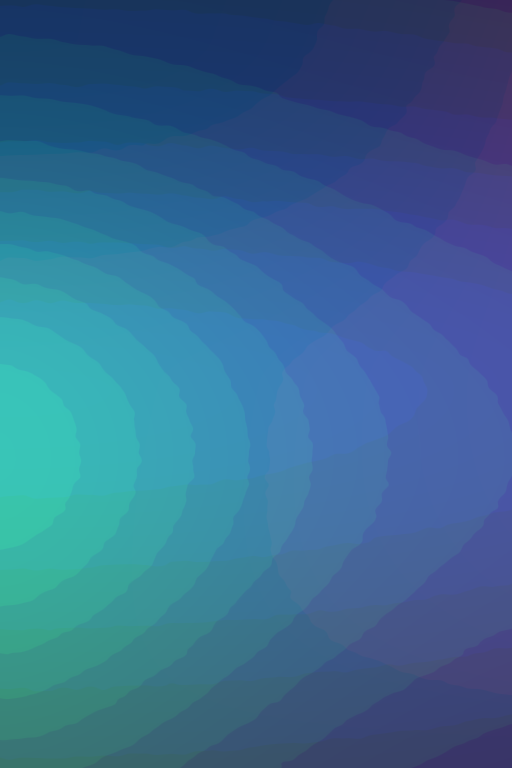
A Shadertoy shader for this background:

```glsl
// A teal glow at the left edge fades through blue into violet corners.
// Each channel is a smooth bell-shaped field, then cut into soft steps,
// so that their contours overlap as ragged rings and faint bands.

const float GLOW_Y = 0.401;        // height of the green glow centre
const float GREEN_PEAK = 0.784;
const float GREEN_FLOOR_X = 0.314;
const float GREEN_FLOOR_Y = 0.157;
const float UPPER_BASE = 0.15;     // green left in the far upper area
const float BLUE_Y = 0.492;        // height of the brightest blue
const float BLUE_FLOOR = 0.314;
const float BLUE_GAIN = 0.416;
const float STEP_SIZE = 0.0627;    // tone distance between two bands
const vec3 STEP_PHASE = vec3(0.0, 0.047, 0.0);
const vec3 STEP_STRENGTH = vec3(0.65, 0.8, 0.6);
const vec2 ROUGHNESS = vec2(0.011, 0.006);
const vec2 ROUGH_SCALE = vec2(38.0, 95.0);

float hash(vec2 p) {
    return fract(sin(dot(p, vec2(127.1, 311.7))) * 43758.5453);
}

float valueNoise(vec2 p) {
    vec2 cell = floor(p);
    vec2 f = fract(p);
    f = f * f * (3.0 - 2.0 * f);
    float low = mix(hash(cell), hash(cell + vec2(1.0, 0.0)), f.x);
    float high = mix(hash(cell + vec2(0.0, 1.0)), hash(cell + vec2(1.0)), f.x);
    return mix(low, high, f.y);
}

// Bell curve: 1 at the centre, falling with the given width and power
float bell(float d, float width, float power) {
    return exp(-pow(abs(d) / width, power));
}

// Violet tint: rises towards the right, most sharply near the top
float redField(vec2 uv) {
    float left = mix(0.088, 0.23, smoothstep(0.05, 0.5, 1.0 - uv.y));
    float right = 0.225 + 0.3 * uv.y * (1.0 - uv.y);
    float reach = pow(clamp(uv.x, 0.0, 1.0), mix(1.0, 3.0, clamp(uv.y, 0.0, 1.0)));
    return mix(left, right, reach);
}

// Rings: product of a horizontal and a vertical profile
float greenField(vec2 uv) {
    float dy = uv.y - GLOW_Y;
    bool above = dy > 0.0;
    float across = mix(GREEN_FLOOR_X, GREEN_PEAK, bell(uv.x, 0.606, 1.66));
    float vertical = above ? bell(dy, 0.395, 2.19) : bell(dy, 0.465, 1.853);
    float along = mix(GREEN_FLOOR_Y, GREEN_PEAK, vertical);
    float base = above ? UPPER_BASE : 0.0;
    return base + (across - base) * (along - base) / (GREEN_PEAK - base);
}

// Wide horizontal glow, slightly weaker at the right
float blueField(vec2 uv) {
    float dy = uv.y - BLUE_Y;
    float glow = bell(dy, dy > 0.0 ? 0.363 : 0.437, 2.0);
    return (BLUE_FLOOR + BLUE_GAIN * glow) * (1.0 - 0.08 * uv.x * uv.x);
}

vec3 colourField(vec2 uv) {
    return vec3(redField(uv), greenField(uv), blueField(uv));
}

// Cut tones into bands with antialiased borders
vec3 posterize(vec3 tone) {
    vec3 level = (tone - STEP_PHASE) / STEP_SIZE - 0.5;
    vec3 edge = max(fwidth(level), vec3(0.002));
    vec3 band = floor(level) + clamp((fract(level) - 0.5) / edge + 0.5, 0.0, 1.0);
    return STEP_PHASE + STEP_SIZE * (band + 0.5);
}

void mainImage(out vec4 fragColor, in vec2 fragCoord) {
    vec2 uv = fragCoord / iResolution.xy;

    // Ragged displacement of the band borders
    vec2 p = uv * ROUGH_SCALE;
    vec2 jitter = vec2(valueNoise(p), valueNoise(p + 57.3)) - 0.5;
    vec3 rough = colourField(uv + jitter * ROUGHNESS);

    // Keep part of the smooth gradient inside each band
    vec3 colour = mix(colourField(uv), posterize(rough), STEP_STRENGTH);
    fragColor = vec4(clamp(colour, 0.0, 1.0), 1.0);
}
```
